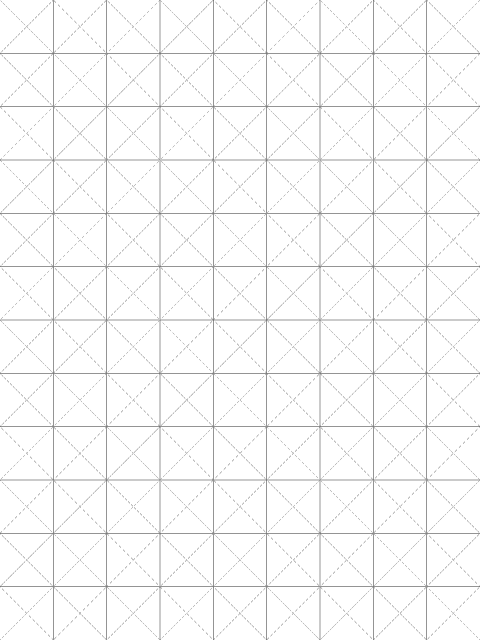
Write a Shadertoy shader that draws this pattern.

```glsl
// Practice-sheet grid: thin dark rules, 9 by 12 square cells, each crossed by
// two fine dashed diagonals. Dash density follows the long diagonal a cell lies
// on, with a little hashed drift per cell. Coverage is box filtered.

const vec2  CELLS      = vec2(9.0, 12.0);
const vec3  PAPER      = vec3(1.0);
const vec3  RULE_INK   = vec3(0.30);
const vec3  DASH_INK   = vec3(0.44);
const float RULE_WIDTH = 0.0112;   // in cells
const float DASH_WIDTH = 0.0085;   // in cells
const float LOOSE_COUNT = 12.0;    // dashes per cell, loosest
const float TIGHT_COUNT = 24.0;    // dashes per cell, tightest
const float LOOSE_DUTY = 0.50;
const float TIGHT_DUTY = 0.78;
const float DRIFT      = 0.16;     // density change from cell to cell

// Density cycles of the rising and falling diagonals: 0 loose, 1 tight
const float RISING[7]  = float[7](0.65, 0.4, 0.2, 1.0, 0.65, 0.15, 0.5);
const float FALLING[9] = float[9](0.8, 0.15, 0.6, 0.95, 0.2, 0.7, 0.35, 0.25, 0.7);

float hash(vec2 p) {
    return fract(sin(dot(p, vec2(127.1, 311.7))) * 43758.5453);
}

// Share of a footprint at distance d that a centred strip covers
float strip(float d, float width, float footprint) {
    float hi = min(d + 0.5 * footprint, 0.5 * width);
    float lo = max(d - 0.5 * footprint, -0.5 * width);
    return clamp((hi - lo) / footprint, 0.0, 1.0);
}

// Dashed line: d is the distance across, t runs 0 to 1 along the cell
float dashedLine(float d, float t, float tightness, vec2 seed, float px) {
    float k = clamp(tightness + DRIFT * (hash(seed) - 0.5), 0.0, 1.0);
    float count = floor(mix(LOOSE_COUNT, TIGHT_COUNT, k) + 0.5);
    float duty = mix(LOOSE_DUTY, TIGHT_DUTY, k);
    float along = fract(t * count + hash(seed + 17.0)) - 0.5;
    float footprint = min(0.7 * px * count, 1.0);
    return strip(d, DASH_WIDTH, px) * strip(along, duty, footprint);
}

void mainImage(out vec4 fragColor, in vec2 fragCoord) {
    // Cell coordinates, rows counted from the top
    vec2 uv = fragCoord / iResolution.xy;
    vec2 p = vec2(uv.x, 1.0 - uv.y) * CELLS;
    float px = CELLS.y / iResolution.y;
    vec2 cell = floor(p);
    vec2 f = p - cell;

    // Diagonals
    int rise = int(mod(cell.x + cell.y, 7.0));
    int fall = int(mod(cell.x - cell.y, 9.0));
    float rising = dashedLine((f.x + f.y - 1.0) * 0.7071, f.x, RISING[rise], cell, px);
    float falling = dashedLine((f.x - f.y) * 0.7071, f.x, FALLING[fall], cell + 41.0, px);
    vec3 color = mix(PAPER, DASH_INK, max(rising, falling));

    // Rules between cells, none on the outer border
    vec2 nearest = floor(p + 0.5);
    vec2 inner = step(0.5, nearest) * step(nearest, CELLS - 0.5);
    vec2 toRule = p - nearest;
    float rule = max(inner.x * strip(toRule.x, RULE_WIDTH, px),
                     inner.y * strip(toRule.y, RULE_WIDTH, px));
    color = mix(color, RULE_INK, rule);

    fragColor = vec4(color, 1.0);
}
```
